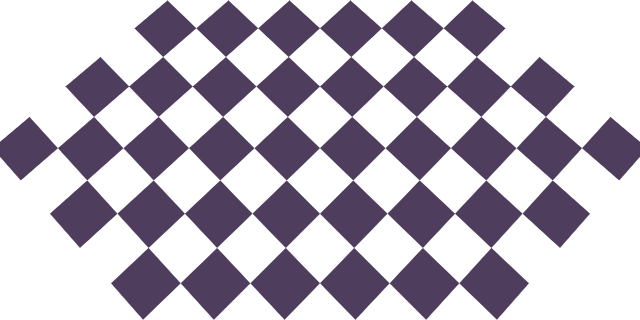
Write a Shadertoy shader that draws this pattern.

```glsl
// Tilted floor plane: one unit per tile diagonal, rows counted from the top
vec2 floorPlane(vec2 p, float tileSize) {
    return vec2(p.x, (p.y - 0.0885) * 1.0928) / tileSize;
}

// Signed diamond distance to the nearest tile of the hexagonal patch
float tileDistance(vec2 q) {
    float row = clamp(floor(q.y + 0.5), 0.0, 4.0);
    float lastColumn = 4.5 - abs(row - 2.0);
    float column = clamp(floor(q.x) + 0.5, -lastColumn, lastColumn);
    vec2 offset = abs(q - vec2(column, row));
    return (offset.x + offset.y - 0.5) * 0.7071;
}

void mainImage(out vec4 fragColor, in vec2 fragCoord) {
    // Centred horizontally, measured down from the top edge
    vec2 p = vec2(fragCoord.x - 0.5 * iResolution.x,
                  iResolution.y - fragCoord.y) / iResolution.y;

    // Tiles grow toward the viewer at the bottom
    float tileSize = 0.1905 + 0.0307 * p.y;
    float d = tileDistance(floorPlane(p, tileSize));

    // Edge coverage about one pixel wide
    float coverage = clamp(0.5 - d * tileSize * iResolution.y, 0.0, 1.0);

    vec3 plum = vec3(0.31, 0.24, 0.37);
    fragColor = vec4(mix(vec3(1.0), plum, coverage), 1.0);
}
```
